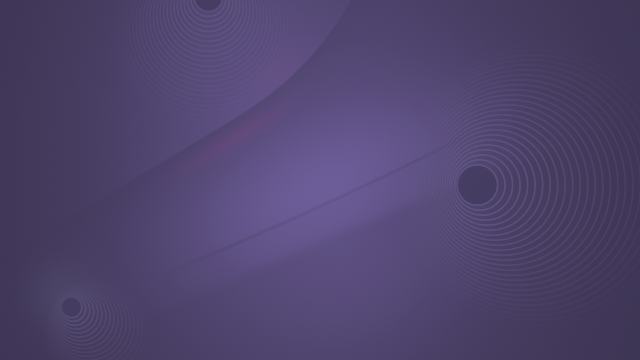
Reproduce this background procedurally as a Shadertoy shader.

```glsl
const vec3 DUSK = vec3(0.238, 0.206, 0.326);
const vec3 VIOLET = vec3(0.19, 0.16, 0.275);
const vec3 ROSE = vec3(0.045, 0.0, 0.012);
const vec3 MIST = vec3(0.035, 0.04, 0.04);
const vec3 DISC = vec3(0.262, 0.23, 0.375);
const vec3 RING = vec3(0.43, 0.39, 0.57);

float hash(vec2 p) {
    return fract(sin(dot(p, vec2(12.99, 78.23))) * 43758.5);
}

// Soft elliptical falloff, turned by an angle
float glow(vec2 p, vec2 center, vec2 radius, float angle) {
    vec2 q = p - center;
    float c = cos(angle), s = sin(angle);
    q = vec2(c * q.x + s * q.y, c * q.y - s * q.x) / radius;
    return exp(-dot(q, q));
}

// Approximate distance above the curve y = base + slope * x + bend * x * x
float aboveParabola(vec2 p, vec2 anchor, float slope, float bend) {
    float x = p.x - anchor.x;
    float y = anchor.y + slope * x + bend * x * x;
    float tangent = slope + 2.0 * bend * x;
    return (p.y - y) / sqrt(1.0 + tangent * tangent);
}

// Upper fold: straight at the left, rising steeply at the right
float aboveFold(vec2 p) {
    float m = max(p.x - 0.6, 0.0);
    float y = 0.375 + 0.6 * (p.x - 0.16) + 2.5 * m * m * m;
    float tangent = 0.6 + 7.5 * m * m;
    return (p.y - y) / sqrt(1.0 + tangent * tangent);
}

// Growing circles whose centers drift, solved for the ring index at p
vec3 drawRings(vec3 color, vec2 p, vec2 center, float radius, float growth,
               vec2 drift, float count, float strength, float pixel) {
    vec2 q = p - center;
    float a = growth * growth - dot(drift, drift);
    float b = radius * growth + dot(q, drift);
    float root = sqrt(max(b * b + a * (dot(q, q) - radius * radius), 0.0));
    float index = (root - b) / a;

    vec2 normal = normalize(q - drift * index + 1e-5);
    float spacing = growth + dot(normal, drift);
    float dist = abs(fract(index + 0.5) - 0.5) * spacing;
    float line = 1.0 - smoothstep(0.0008, 0.0012 + pixel, dist);
    float fade = clamp(1.0 - index / count, 0.0, 1.0) * step(-0.5, index);
    float resolved = mix(0.45, 1.0, smoothstep(pixel, 4.0 * pixel, spacing));

    float edge = length(q) - radius;
    color = mix(color, DISC, 0.8 * (1.0 - smoothstep(-pixel, pixel, edge)));
    return mix(color, RING, line * fade * resolved * strength);
}

void mainImage(out vec4 fragColor, in vec2 fragCoord) {
    float pixel = 1.0 / iResolution.y;
    vec2 p = fragCoord * pixel;
    p.x += 0.5 * (16.0 / 9.0 - iResolution.x * pixel);

    // Broad light and the diagonal beam
    float lower = aboveParabola(p, vec2(0.787, 0.282), 0.43, -0.05);
    float beam = glow(p, vec2(0.91, 0.49), vec2(0.44, 0.18), 0.43);
    float light = 0.58 * glow(p, vec2(0.86, 0.52), vec2(0.6, 0.74), 0.0);
    light += 0.39 * beam * mix(0.3, 1.0, smoothstep(-0.02, 0.025, lower));
    light += 0.12 * glow(p, vec2(1.02, 0.23), vec2(0.3, 0.2), 0.4);

    // Upper fold with its shadow
    float fold = aboveFold(p);
    float side = smoothstep(-0.003, 0.004, fold);
    float panel = glow(p, vec2(0.7, 0.8), vec2(0.34, 0.4), 0.5);
    float shadow = exp(min(fold, 0.0) / 0.07);
    float reach = glow(p, vec2(0.68, 0.7), vec2(0.45, 0.3), 0.65);
    light += 0.17 * panel * side - 0.1 * shadow * reach * (1.0 - side);

    // Thin dark crease
    float crease = aboveParabola(p, vec2(0.926, 0.444), 0.463, 0.06);
    float span = smoothstep(0.38, 0.75, p.x) * (1.0 - smoothstep(1.15, 1.34, p.x));
    light -= 0.16 * span * exp(-pow(crease / 0.0045, 2.0));
    light -= 0.03 * span * exp(-abs(crease) / 0.03) * step(crease, 0.0);

    vec3 color = DUSK + VIOLET * light;

    // Rose streaks and a pale mist
    float streak = exp(-pow((fold + 0.045) / 0.022, 2.0));
    color += ROSE * streak * exp(-pow((p.x - 0.66) / 0.14, 2.0));
    color += 0.5 * ROSE * side * glow(p, vec2(0.78, 0.8), vec2(0.1, 0.05), 0.75);
    color += MIST * glow(p, vec2(0.17, 0.18), vec2(0.09, 0.09), 0.0);

    // Ring clusters
    color = drawRings(color, p, vec2(1.326, 0.486), 0.056, 0.0139,
                      vec2(0.007, 0.0), 25.0, 0.5, pixel);
    color = drawRings(color, p, vec2(0.579, 1.007), 0.039, 0.0095,
                      vec2(0.0, -0.0043), 25.0, 0.4, pixel);
    color = drawRings(color, p, vec2(0.199, 0.146), 0.028, 0.007,
                      vec2(0.0042, -0.0038), 18.0, 0.4, pixel);

    // Fine grain against banding
    color += (hash(fragCoord) - 0.5) / 255.0;
    fragColor = vec4(color, 1.0);
}
```
